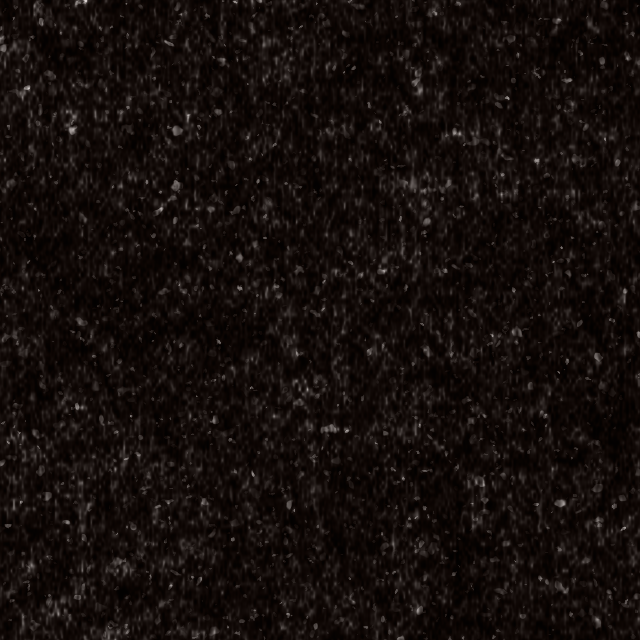
Reproduce this texture procedurally as a WebGL 1 fragment shader.

```glsl
precision highp float;
// Polished black granite: fine dark vertical grain with scattered grey mineral flakes.
uniform vec2 u_resolution;

const vec3 WARM_TINT = vec3(0.025, -0.004, -0.014);
const float GROUND_LEVEL = 0.038;
const float GROUND_CONTRAST = 0.74;

float hash(vec2 p) {
  return fract(sin(dot(p, vec2(127.1, 311.7))) * 43758.5453);
}

float valueNoise(vec2 p) {
  vec2 cell = floor(p);
  vec2 f = fract(p);
  f = f * f * (3.0 - 2.0 * f);
  float low = mix(hash(cell), hash(cell + vec2(1.0, 0.0)), f.x);
  float high = mix(hash(cell + vec2(0.0, 1.0)), hash(cell + vec2(1.0, 1.0)), f.x);
  return mix(low, high, f.y);
}

// Noise centred on zero, with its own frequency on each axis
float grain(vec2 uv, vec2 frequency, float seed) {
  return valueNoise(uv * frequency + seed) - 0.5;
}

vec2 rotate(vec2 p, float angle) {
  float c = cos(angle);
  float s = sin(angle);
  return vec2(c * p.x - s * p.y, s * p.x + c * p.y);
}

// Ragged, randomly turned flakes, at most one per cell; returns brightness
float flakes(vec2 uv, float scale, float density, float seed) {
  vec2 p = uv * scale + seed;
  vec2 home = floor(p);
  float ragged = valueNoise(p * 3.1) - 0.5;
  float brightest = 0.0;
  for (int j = -1; j <= 1; j++) {
    for (int i = -1; i <= 1; i++) {
      vec2 cell = home + vec2(float(i), float(j));
      float present = step(hash(cell + 3.7), density);
      vec2 centre = cell + vec2(hash(cell + 11.3), hash(cell + 23.9));
      vec2 d = rotate(p - centre, 6.2832 * hash(cell + 37.1));
      float radius = mix(0.22, 0.52, hash(cell + 41.7));
      float aspect = mix(0.38, 0.85, hash(cell + 53.3));
      float dist = length(d / vec2(radius, radius * aspect)) + ragged * 1.3;
      float cover = 1.0 - smoothstep(0.6, 1.25, dist);
      float shine = hash(cell + 67.9);
      brightest = max(brightest, present * cover * mix(0.07, 0.32, shine * shine));
    }
  }
  return brightest;
}

void main() {
  vec2 uv = gl_FragCoord.xy / min(u_resolution.x, u_resolution.y);

  // Dark ground: upright grain over soft clouds
  float fine = grain(uv, vec2(215.0, 145.0), 5.3);
  float streak = grain(uv, vec2(290.0, 95.0), 91.7);
  float mottle = grain(uv, vec2(78.0, 66.0), 37.1);
  float patches = grain(uv, vec2(31.0, 29.0), 63.9);
  float broad = grain(uv, vec2(6.0, 5.0), 17.2);
  float tone = 0.6 * fine + 0.5 * streak + 0.45 * mottle + 0.3 * patches + 0.15 * broad;
  float light = GROUND_LEVEL * exp(GROUND_CONTRAST * tone / 0.205);

  // Grey flakes, gathered in loose clusters and broken up by the grain
  float cluster = smoothstep(-0.3, 0.3, patches + 0.4 * broad);
  float mineral = flakes(uv, 58.0, 0.15, 7.0) * mix(0.5, 1.15, cluster);
  mineral = max(mineral, flakes(uv, 118.0, 0.11, 151.0));
  light += mineral * clamp(0.85 + 1.1 * fine + 0.6 * streak, 0.25, 1.4);

  // Warm in the shadows, nearly neutral in the flakes
  vec3 colour = vec3(light) + WARM_TINT * min(1.0, light / 0.022);
  gl_FragColor = vec4(clamp(colour, 0.0, 1.0), 1.0);
}
```
